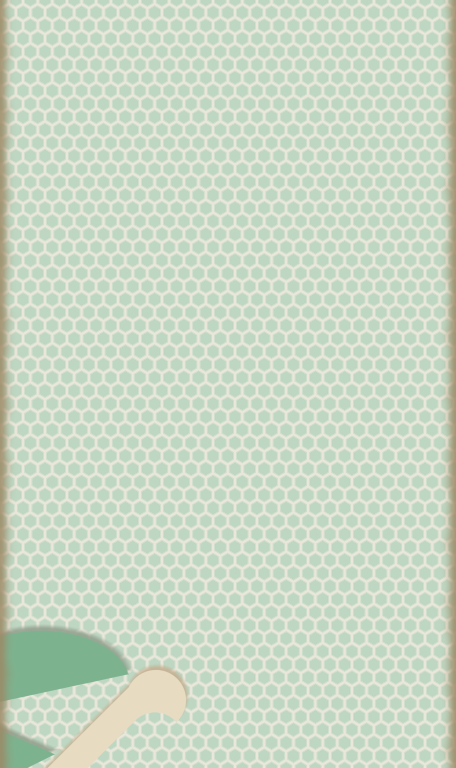
Reproduce this pattern procedurally as a Shadertoy shader.

```glsl
// Pale green honeycomb with cream seams, browned side edges and a leaf with a curled stem.
#define ACROSS 31.2
#define DOWN 58.9
#define PHASE vec2(0.08, -0.035)
#define SEAM 0.425
#define INSET 0.335
#define EDGE_WIDTH 0.017
#define FILL vec3(0.745, 0.845, 0.765)
#define BAND vec3(0.810, 0.870, 0.800)
#define CREAM vec3(0.915, 0.905, 0.850)
#define LEAF vec3(0.490, 0.700, 0.560)
#define STEM vec3(0.905, 0.860, 0.760)
#define BROWN vec3(0.610, 0.540, 0.400)

const vec2 LATTICE = vec2(1.0, 1.7320508);

float cover(float d, float soft) { return 1.0 - smoothstep(-soft, soft, d); }

// Distance from the centre of the nearest hexagon: 0 inside, 0.5 on its border
float hexRadius(vec2 g) {
    vec2 a = mod(g + 0.5 * LATTICE, LATTICE) - 0.5 * LATTICE;
    vec2 b = mod(g, LATTICE) - 0.5 * LATTICE;
    vec2 c = abs(dot(a, a) < dot(b, b) ? a : b);
    return max(c.x, dot(c, 0.5 * LATTICE));
}

vec3 honeycomb(vec2 uv) {
    vec2 cell = vec2(uv.x * ACROSS, (1.0 - uv.y) * DOWN) - PHASE;
    float r = hexRadius(cell * vec2(1.0, 0.5 * LATTICE.y));
    float soft = 0.6 * ACROSS / iResolution.x;
    vec3 col = mix(BAND, FILL, cover(r - INSET, soft));
    float contour = cover(abs(r - INSET) - 0.012, soft);
    col = mix(col, FILL * 0.93, 0.45 * contour);
    return mix(CREAM, col, cover(r - SEAM, soft));
}

float segment(vec2 p, vec2 a, vec2 b) {
    vec2 ab = b - a;
    return length(p - a - ab * clamp(dot(p - a, ab) / dot(ab, ab), 0.0, 1.0));
}

// Domed leaf cut along a slanted base, with a smaller one below it
float leaves(vec2 p) {
    vec2 radii = vec2(0.195, 0.116);
    float dome = (length((p - vec2(0.09, 0.185)) / radii) - 1.0) * radii.y;
    float upper = max(dome, 0.145 + 0.215 * p.x - p.y);
    float lower = max(p.y - 0.083 + 0.44 * p.x, 0.5 * p.x - 0.03 - p.y);
    return min(upper, lower * 0.9);
}

// Straight shaft ending in a round head with a hollow underside
float stem(vec2 p) {
    float shaft = segment(p, vec2(0.12, -0.028), vec2(0.307, 0.158)) - 0.031;
    float head = length(p - vec2(0.342, 0.149)) - 0.066;
    float hollow = length(p - vec2(0.340, 0.061)) - 0.061;
    return min(shaft, max(head, -hollow));
}

void mainImage(out vec4 fragColor, in vec2 fragCoord) {
    vec2 uv = fragCoord / iResolution.xy;
    vec2 p = fragCoord / iResolution.x;
    float soft = 0.7 / iResolution.x;
    vec3 col = honeycomb(uv);

    // Leaves and stem, each over a soft shadow
    col = mix(col, vec3(0.58, 0.63, 0.56), 0.9 * cover(leaves(p - vec2(0.003, 0.010)), 0.007));
    col = mix(col, LEAF, cover(leaves(p), soft));
    col = mix(col, vec3(0.77, 0.69, 0.57), 0.9 * cover(stem(p - vec2(0.003, 0.009)), 0.007));
    col = mix(col, STEM, cover(stem(p), soft));

    // Browned sides with a gently uneven reach
    float side = min(uv.x, 1.0 - uv.x);
    float waver = 1.0 + 0.08 * sin(p.y * 41.0) + 0.06 * sin(p.y * 97.0 + 4.0 * uv.x);
    float reach = side / (EDGE_WIDTH * waver);
    col = mix(col, BROWN, 0.85 * exp(-reach * reach));

    fragColor = vec4(col, 1.0);
}
```
